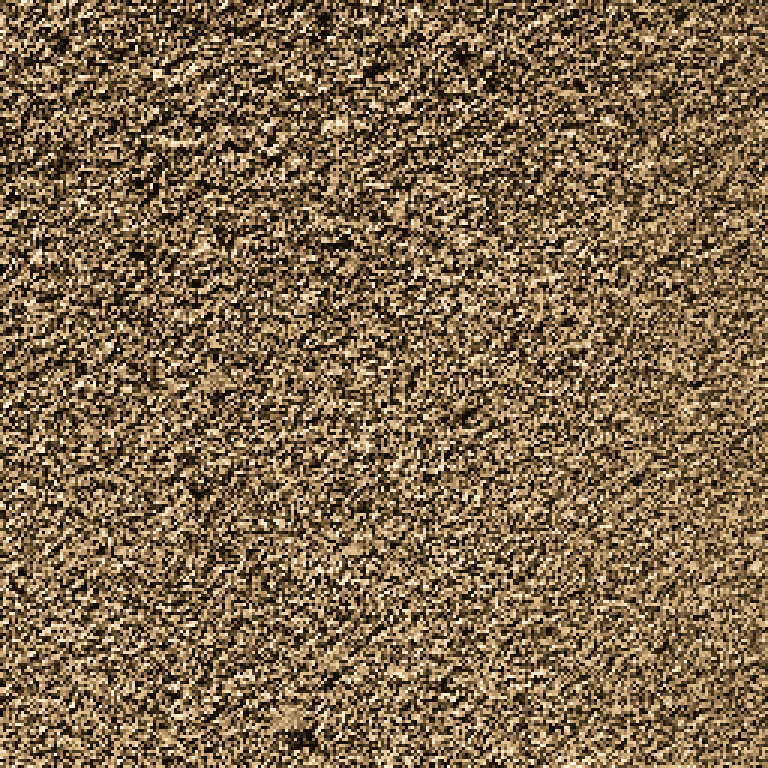
Write a WebGL 1 fragment shader that draws this texture.

```glsl
precision highp float;

uniform vec2 u_resolution;

#define GRID 256.0
#define GRAIN_WEIGHT 0.78
#define RELIEF_WEIGHT 0.48
#define CLUMP_WEIGHT 0.17
#define STREAK_ANGLE 0.6
#define PEBBLES 7
#define PEBBLE_SIZE 0.021
#define SEED 4.7

const vec3 BLACK_EARTH = vec3(0.07, 0.04, 0.015);
const vec3 DARK_BROWN = vec3(0.26, 0.20, 0.11);
const vec3 BROWN = vec3(0.47, 0.36, 0.24);
const vec3 TAN = vec3(0.68, 0.55, 0.39);
const vec3 SAND = vec3(0.88, 0.75, 0.56);
const vec3 CREAM = vec3(0.98, 0.95, 0.85);

float hash(vec2 p) {
  vec3 q = fract(vec3(p.xyx) * 0.1031);
  q += dot(q, q.yzx + 33.33);
  return fract((q.x + q.y) * q.z);
}

float noise(vec2 p) {
  vec2 i = floor(p);
  vec2 f = fract(p);
  f = f * f * (3.0 - 2.0 * f);
  return mix(mix(hash(i), hash(i + vec2(1.0, 0.0)), f.x),
             mix(hash(i + vec2(0.0, 1.0)), hash(i + 1.0), f.x), f.y);
}

vec2 rotate(vec2 p, float angle) {
  float c = cos(angle);
  float s = sin(angle);
  return vec2(c * p.x + s * p.y, c * p.y - s * p.x);
}

float ramp(float from, float to, float x) {
  return clamp((x - from) / (to - from), 0.0, 1.0);
}

// Colour by brightness rank, spaced by each tone's share of the area
vec3 soilColor(float rank) {
  vec3 color = mix(BLACK_EARTH, DARK_BROWN, ramp(0.09, 0.26, rank));
  color = mix(color, BROWN, ramp(0.27, 0.46, rank));
  color = mix(color, TAN, ramp(0.47, 0.67, rank));
  color = mix(color, SAND, ramp(0.68, 0.86, rank));
  return mix(color, CREAM, ramp(0.89, 0.97, rank));
}

// Scattered pale pebbles, each with a dark hollow below
float addPebbles(float level, vec2 uv) {
  float rough = noise(uv * 75.0) - 0.5;
  for (int i = 0; i < PEBBLES; i++) {
    vec2 id = vec2(float(i) * 7.3, SEED);
    vec2 center = vec2(hash(id), hash(id + 19.0));
    float size = PEBBLE_SIZE * mix(0.5, 1.2, hash(id + 41.0));
    vec2 q = rotate(uv - center, STREAK_ANGLE) / size;
    vec2 hollow = (uv - center) / size - vec2(0.2, -1.3);
    float shade = 1.0 - smoothstep(0.4, 1.0, length(hollow * vec2(0.8, 1.2)) + rough);
    float body = 1.0 - smoothstep(0.7, 1.1, length(q * vec2(0.8, 1.3)) + rough * 1.2);
    level -= 1.1 * shade;
    level = mix(level, 0.75 + 0.3 * level, 0.85 * body);
  }
  return level;
}

vec3 cellColor(vec2 cell) {
  vec2 uv = (cell + 0.5) / GRID;

  // Uneven ground breaks the slanted streaks into short dashes
  vec2 jitter = vec2(noise(cell * 0.21), noise(cell * 0.21 + 70.0)) * 2.5;
  vec2 along = rotate(cell + jitter, STREAK_ANGLE);

  // Loose grains, lit relief and larger clumps
  float grain = (hash(cell + 3.0) - 0.5) * 3.46;
  vec2 p = along / vec2(1.9, 1.3) + 300.0;
  float relief = (noise(p) - noise(p + vec2(0.2, 1.2))) * 3.4;
  vec2 lump = along / vec2(4.5, 2.6) + 90.0;
  float clump = (noise(lump) - noise(lump + vec2(0.3, 1.1))) * 3.4;

  // Rougher ground at the upper left, flatter at the right
  float flatness = smoothstep(0.55, 1.0, uv.x);
  float roughness = smoothstep(0.4, 1.3, uv.y + 0.4 * (1.0 - uv.x));
  float level = GRAIN_WEIGHT * grain + RELIEF_WEIGHT * relief;
  level += CLUMP_WEIGHT * clump * (0.6 + 1.4 * roughness);
  level *= mix(1.1, 0.82, flatness);
  level += 0.2 * (noise(uv * 5.0 + SEED) - 0.5) + 0.06 - 0.22 * roughness;

  // Sparse bleached dust
  level += 0.6 * smoothstep(0.85, 0.98, noise(uv * 19.0 + 50.0));
  level = addPebbles(level, uv);
  return soilColor(1.0 / (1.0 + exp(-1.65 * level)));
}

void main() {
  vec2 p = gl_FragCoord.xy / u_resolution * GRID;

  // Square grains with edges softened over one pixel
  vec2 corner = floor(p + 0.5);
  vec2 t = clamp((p - corner) * u_resolution / GRID + 0.5, 0.0, 1.0);
  vec3 lower = mix(cellColor(corner - 1.0), cellColor(corner - vec2(0.0, 1.0)), t.x);
  vec3 upper = mix(cellColor(corner - vec2(1.0, 0.0)), cellColor(corner), t.x);
  gl_FragColor = vec4(mix(lower, upper, t.y), 1.0);
}
```
